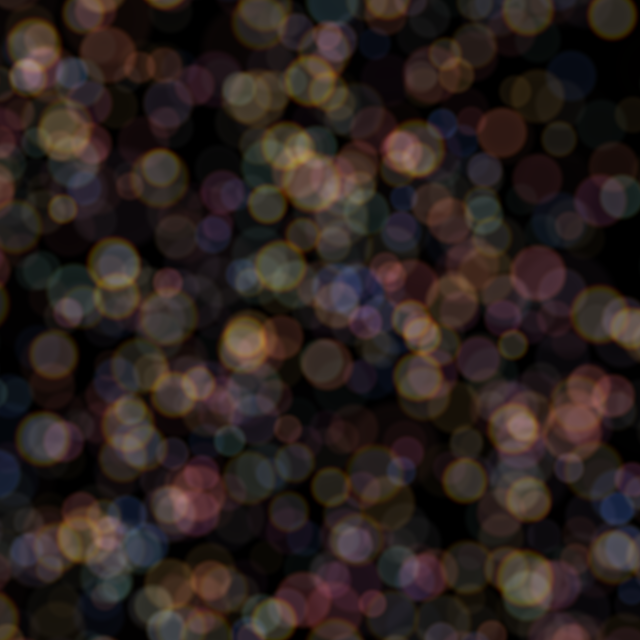
This background is drawn by a Shadertoy shader. Its source:

```glsl
// Out-of-focus lights: many soft translucent discs added together over black.
// Each layer scatters one jittered disc per grid cell; slow noise thins them
// into clusters, and a radius per channel gives the bright discs coloured rims.

const int LIGHT_LAYERS = 10;
const float LIGHT_CELL = 0.1;
const float GLOW_CELL = 0.2;

// Integer hash giving three random values in 0..1.
vec3 hash3(ivec3 key) {
    uvec3 v = uvec3(key) * 1664525u + 1013904223u;
    v.x += v.y * v.z; v.y += v.z * v.x; v.z += v.x * v.y;
    v ^= v >> 16u;
    v.x += v.y * v.z; v.y += v.z * v.x; v.z += v.x * v.y;
    return vec3(v >> 8u) / 16777216.0;
}

float valueNoise(vec2 p) {
    ivec2 i = ivec2(floor(p));
    vec2 f = fract(p);
    f = f * f * (3.0 - 2.0 * f);
    float a = hash3(ivec3(i, 91)).x;
    float b = hash3(ivec3(i + ivec2(1, 0), 91)).x;
    float c = hash3(ivec3(i + ivec2(0, 1), 91)).x;
    float d = hash3(ivec3(i + ivec2(1, 1), 91)).x;
    return mix(mix(a, b, f.x), mix(c, d, f.x), f.y);
}

// Chance that a light exists at a place; sparser toward the upper right.
float lightDensity(vec2 p) {
    float clusters = smoothstep(0.15, 0.8, valueNoise(p * 5.0 + 3.7));
    float corner = smoothstep(0.78, 0.98, p.x) * smoothstep(0.2, 0.6, p.y);
    return mix(0.38, 0.84, clusters) * (1.0 - 0.6 * corner);
}

vec3 lightTint(float pick) {
    vec3 tints[10] = vec3[10](
        vec3(1.00, 0.90, 0.74), vec3(0.94, 0.86, 0.68),
        vec3(0.74, 0.72, 0.74), vec3(0.95, 0.40, 0.46),
        vec3(0.84, 0.42, 0.32), vec3(0.72, 0.53, 0.24),
        vec3(0.26, 0.42, 0.82), vec3(0.42, 0.64, 0.60),
        vec3(0.60, 0.48, 0.68), vec3(0.78, 0.34, 0.62));
    return tints[min(int(pick * 10.0), 9)];
}

// Soft disc with its own radius for red, green and blue.
vec3 softDisc(float dist, float radius, float fringe, float blur) {
    vec3 radii = radius * (1.0 + fringe * vec3(0.07, 0.0, -0.17));
    vec3 body = 1.0 - smoothstep(radii - blur, radii + blur, vec3(dist));
    float rim = smoothstep(0.45, 1.0, dist / radius);
    return body * (0.93 + 0.14 * rim);
}

// One layer of lights; the nine nearest cells cover every disc in reach.
vec3 lightLayer(vec2 p, int layer) {
    vec2 offset = hash3(ivec3(layer, 7, 53)).xy;
    vec2 grid = p / LIGHT_CELL + offset;
    ivec2 home = ivec2(floor(grid));
    vec3 sum = vec3(0.0);
    for (int y = -1; y <= 1; y++)
    for (int x = -1; x <= 1; x++) {
        ivec2 cell = home + ivec2(x, y);
        vec3 place = hash3(ivec3(cell, layer));
        vec3 look = hash3(ivec3(cell, layer + 40));
        vec2 center = (vec2(cell) + place.xy - offset) * LIGHT_CELL;
        if (place.z > lightDensity(center)) continue;
        float radius = mix(0.021, 0.045, look.x);
        float power = mix(0.04, 0.23, look.z * look.z);
        vec3 tint = lightTint(look.y);
        // Only pale warm lights split into coloured rims.
        float pale = smoothstep(0.5, 0.75, tint.g) * step(tint.b, tint.r);
        float fringe = mix(0.2, 1.0, pale) * smoothstep(0.3, 0.85, look.z);
        float blur = 0.0035 + 0.06 * radius;
        sum += tint * power * softDisc(distance(p, center), radius, fringe, blur);
    }
    return sum;
}

// Large, very dim reddish discs behind the lights.
vec3 glowLayer(vec2 p) {
    ivec2 home = ivec2(floor(p / GLOW_CELL));
    vec3 sum = vec3(0.0);
    for (int y = -1; y <= 1; y++)
    for (int x = -1; x <= 1; x++) {
        ivec2 cell = home + ivec2(x, y);
        vec3 place = hash3(ivec3(cell, 71));
        vec3 look = hash3(ivec3(cell, 72));
        vec2 center = (vec2(cell) + place.xy) * GLOW_CELL;
        float radius = mix(0.055, 0.085, look.x);
        vec3 tint = mix(vec3(1.0, 0.5, 0.36), vec3(0.7, 0.5, 0.75), look.y);
        float power = 0.08 * look.z * place.z;
        sum += tint * power * softDisc(distance(p, center), radius, 0.0, 0.01);
    }
    return sum;
}

void mainImage(out vec4 fragColor, in vec2 fragCoord) {
    vec2 p = fragCoord / iResolution.y;
    vec3 color = glowLayer(p);
    for (int layer = 0; layer < LIGHT_LAYERS; layer++)
        color += lightLayer(p, layer);
    // Gentle shoulder keeps stacked lights from washing out.
    color /= 1.0 + 0.45 * color;
    fragColor = vec4(color, 1.0);
}
```
